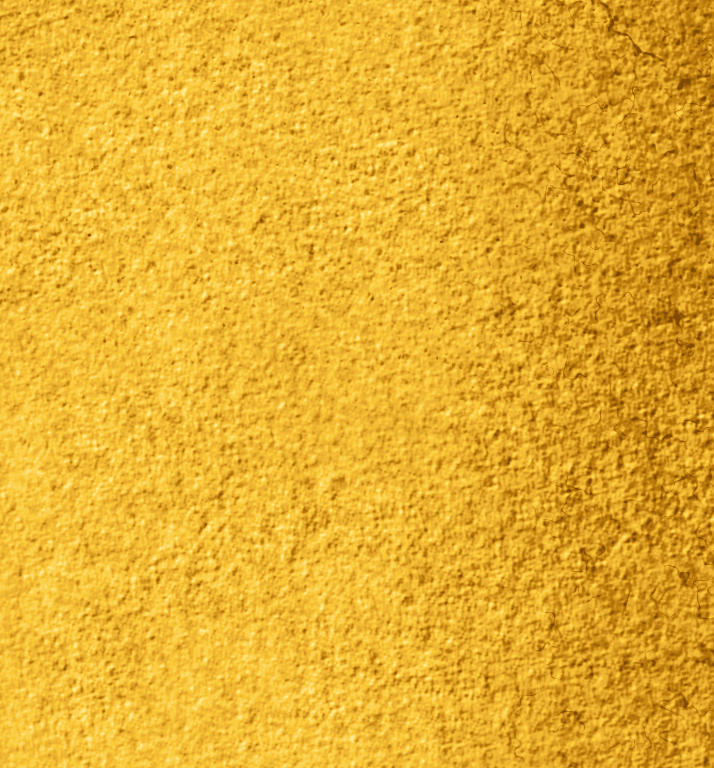
This texture is drawn by a WebGL 1 fragment shader. Its source:

```glsl
precision highp float;
// Rough gilded plaster: crisp speckle and noise relief lit from the upper left,
// pitted above, ribbed below and cracked toward a shaded right side. All layers
// add up to one tone value, which is then mapped through a ramp of golds.

#define GRAIN_FREQ 150.0
#define GRAIN_GAIN 2.7
#define SPECKLE_GAIN 1.5
#define LIGHT_STEP 0.0036
#define BASE_TONE 0.62
#define SIDE_SHADE 1.6
#define PIT_FREQ 56.0
#define PIT_SHARE 0.45
#define PIT_DEPTH 2.0
#define CRACK_FREQ 48.0
#define CRACK_DEPTH 1.5
#define RIB_GAIN 1.0

uniform vec2 u_resolution;

float hash(vec2 p) {
  return fract(sin(dot(p, vec2(127.1, 311.7))) * 43758.5453);
}

float noise(vec2 p) {
  vec2 i = floor(p), f = fract(p);
  f = f * f * (3.0 - 2.0 * f);
  return mix(mix(hash(i), hash(i + vec2(1.0, 0.0)), f.x),
             mix(hash(i + vec2(0.0, 1.0)), hash(i + vec2(1.0)), f.x), f.y);
}

vec2 turn(vec2 p) { return vec2(0.8 * p.x - 0.6 * p.y, 0.6 * p.x + 0.8 * p.y); }

vec2 wobble(vec2 p) {
  return vec2(noise(p), noise(p + 37.3)) - 0.5;
}

// Height of the grainy surface: lumps, grains and fine grit
float surface(vec2 p) {
  vec2 q = turn(p) * GRAIN_FREQ;
  return 0.5 * noise(p * GRAIN_FREQ * 0.42 + 9.0) + noise(q)
       + 0.6 * noise(turn(q) * 1.9 + 21.0);
}

// Undirected light and dark flecks
float speckle(vec2 p) {
  return noise(turn(p) * 95.0 + 61.0) + 0.9 * noise(turn(turn(p)) * 200.0 + 17.0) - 0.95;
}

// Scattered pits: x is the dark hole, y the lit rim below it
vec2 pits(vec2 p) {
  vec2 q = p * PIT_FREQ + 0.3 * wobble(p * 120.0), cell = floor(q), result = vec2(0.0);
  for (int j = -1; j <= 1; j++) {
    for (int i = -1; i <= 1; i++) {
      vec2 id = cell + vec2(float(i), float(j));
      vec2 d = q - id - vec2(hash(id + 3.1), hash(id + 7.7));
      float present = step(hash(id + 13.0), PIT_SHARE) * mix(0.5, 1.0, hash(id + 29.0));
      float r = mix(0.11, 0.27, pow(hash(id + 19.0), 2.0));
      float hole = 1.0 - smoothstep(0.4 * r, 1.4 * r, length(d));
      float rim = 1.0 - smoothstep(0.4 * r, 1.5 * r, length(d + vec2(-0.5, 1.2) * r));
      result = max(result, present * vec2(hole, rim * (1.0 - hole)));
    }
  }
  return result;
}

float segment(vec2 p, vec2 a, vec2 b) {
  vec2 ab = b - a;
  return length(p - a - ab * clamp(dot(p - a, ab) / dot(ab, ab), 0.0, 1.0));
}

// One long forked crack near the upper right corner
float forkedCrack(vec2 p) {
  vec2 q = p + 0.028 * wobble(p * 38.0) + 0.008 * wobble(p * 110.0);
  float thick = min(segment(q, vec2(0.77, 1.01), vec2(0.81, 0.955)),
                    segment(q, vec2(0.81, 0.955), vec2(0.87, 0.925)));
  float thin = segment(q, vec2(0.835, 0.94), vec2(0.81, 0.79));
  return max(1.0 - smoothstep(0.0008, 0.0038, thick),
             0.5 * (1.0 - smoothstep(0.0004, 0.003, thin)));
}

// Short broken cracks along the contours of warped noise
float brokenCracks(vec2 p) {
  vec2 q = p * CRACK_FREQ + 0.9 * wobble(p * 95.0);
  float line = 1.0 - smoothstep(0.015, 0.095, abs(noise(q) - 0.5));
  return line * smoothstep(0.38, 0.66, noise(turn(p) * 42.0 + 5.0));
}

// Gold for a tone measured in deviations from the middle
vec3 gold(float t) {
  vec3 c = mix(vec3(0.50, 0.29, 0.02), vec3(0.72, 0.47, 0.04), smoothstep(-3.8, -1.9, t));
  c = mix(c, vec3(0.83, 0.59, 0.11), clamp((t + 1.9) / 0.85, 0.0, 1.0));
  c = mix(c, vec3(0.91, 0.68, 0.18), clamp((t + 1.05) / 0.7, 0.0, 1.0));
  c = mix(c, vec3(0.95, 0.73, 0.20), clamp((t + 0.35) / 0.7, 0.0, 1.0));
  c = mix(c, vec3(0.98, 0.79, 0.22), clamp((t - 0.35) / 0.65, 0.0, 1.0));
  c = mix(c, vec3(0.98, 0.82, 0.32), clamp((t - 1.0) / 0.55, 0.0, 1.0));
  return mix(c, vec3(1.0, 0.91, 0.54), smoothstep(1.6, 3.0, t));
}

void main() {
  vec2 uv = gl_FragCoord.xy / u_resolution;
  vec2 p = gl_FragCoord.xy / u_resolution.y;
  float patches = noise(p * 5.0 + 2.0) + 0.6 * noise(turn(p) * 14.0) - 0.8;
  float edge = uv.x + 0.12 * patches;
  float right = smoothstep(0.42, 0.95, edge);
  float upper = smoothstep(0.3, 0.6, uv.y + 0.2 * patches);

  // Broad light and shade
  float tone = BASE_TONE - SIDE_SHADE * right + 0.75 * patches;
  tone -= 0.7 * smoothstep(0.85, 1.0, uv.x) * smoothstep(0.35, 1.0, uv.y);
  tone -= 0.6 * (1.0 - smoothstep(0.0, 0.25, uv.x)) * smoothstep(0.8, 1.0, uv.y);

  // Lit relief and speckle, calmer in some patches
  vec2 toLight = LIGHT_STEP * vec2(-0.7, 0.7);
  float slope = surface(p - 0.5 * toLight) - surface(p + 0.5 * toLight);
  tone += (GRAIN_GAIN * slope + SPECKLE_GAIN * speckle(p)) * mix(0.75, 1.2, noise(p * 9.0 + 4.0));

  // Fine upright ribs in the lower part
  tone += RIB_GAIN * (1.0 - upper) * (noise(p * vec2(150.0, 28.0)) - 0.5);

  // Pits and cracks
  vec2 pit = pits(p);
  tone += mix(0.25, 1.0, upper) * (0.9 * pit.y - PIT_DEPTH * pit.x);
  tone -= CRACK_DEPTH * smoothstep(0.52, 0.85, edge) * brokenCracks(p);
  tone -= 2.1 * forkedCrack(p);

  gl_FragColor = vec4(gold(tone), 1.0);
}
```
